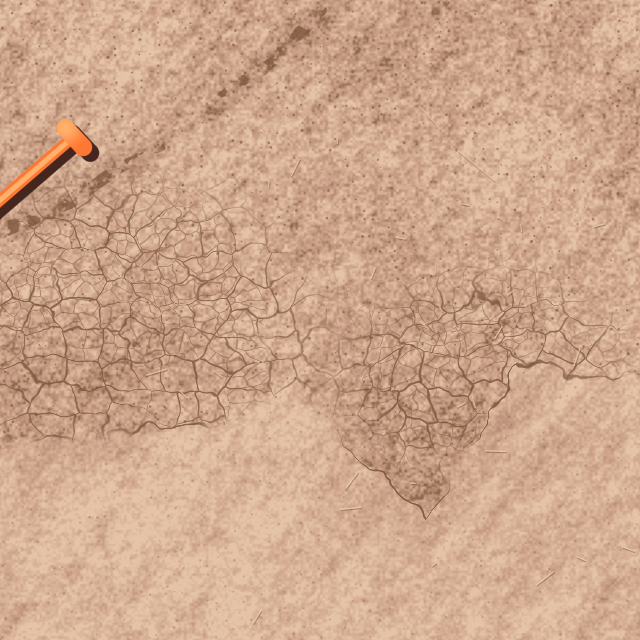
Reproduce this texture procedurally as a Shadertoy shader.

```glsl
// Dry, sun-baked dirt: cracked crust above raked sand, with straw and an orange mallet.
const vec3 SHADOW_SOIL = vec3(0.57, 0.42, 0.31);
const vec3 DARK_SOIL = vec3(0.73, 0.57, 0.47);
const vec3 MID_SOIL = vec3(0.81, 0.65, 0.55);
const vec3 LIGHT_SOIL = vec3(0.87, 0.73, 0.62);
const vec3 CRACK = vec3(0.47, 0.32, 0.23);
const vec3 STRAW = vec3(0.93, 0.81, 0.64);
const vec3 ORANGE = vec3(1.0, 0.47, 0.2);
const vec3 PEACH = vec3(1.0, 0.7, 0.42);
const vec2 LIGHT_STEP = vec2(-0.0035, 0.0035);
const float BASE_TONE = 0.66;
const float GRAIN = 0.62;
const float RELIEF = 1.5;
const float COARSE_CELLS = 19.0;
const float FINE_CELLS = 38.0;
const int STRAWS = 30;

float hash(vec2 p) {
    vec3 q = fract(vec3(p.xyx) * 0.1031);
    q += dot(q, q.yzx + 33.33);
    return fract((q.x + q.y) * q.z);
}
vec2 hash2(vec2 p) { return vec2(hash(p), hash(p + 57.3)); }

float noise(vec2 p) {
    vec2 i = floor(p), f = fract(p);
    f = f * f * (3.0 - 2.0 * f);
    return mix(mix(hash(i), hash(i + vec2(1, 0)), f.x),
               mix(hash(i + vec2(0, 1)), hash(i + 1.0), f.x), f.y);
}

float fbm(vec2 p) {
    float sum = 0.0, amp = 0.533;
    for (int i = 0; i < 4; i++) {
        sum += amp * noise(p);
        p = mat2(1.6, 1.2, -1.2, 1.6) * p + 17.0;
        amp *= 0.5;
    }
    return sum;
}

// Distance to the border between the two nearest cell centres
float cellEdge(vec2 p) {
    vec2 a = vec2(9.0), b = a;
    for (int k = 0; k < 9; k++) {
        vec2 c = floor(p) + vec2(k % 3 - 1, k / 3 - 1);
        vec2 r = c + 0.1 + 0.8 * hash2(c) - p;
        if (dot(r, r) < dot(a, a)) { b = a; a = r; }
        else if (dot(r, r) < dot(b, b)) b = r;
    }
    return 0.5 * (dot(b, b) - dot(a, a)) / max(length(b - a), 0.001);
}

float segment(vec2 p, vec2 a, vec2 b) {
    vec2 d = b - a;
    return length(p - a - d * clamp(dot(p - a, d) / dot(d, d), 0.0, 1.0));
}

float cover(float d, float width) {
    float aa = 0.8 / iResolution.y;
    return 1.0 - smoothstep(width - aa, width + aa, d);
}

float blob(vec2 p, vec2 center, vec2 size) {
    return 1.0 - smoothstep(0.5, 1.15, length((p - center) / size));
}

vec3 soil(float tone) {
    float t = clamp(tone, 0.0, 1.15) * 3.0;
    return mix(SHADOW_SOIL, DARK_SOIL, min(t, 1.0))
         + (MID_SOIL - DARK_SOIL) * clamp(t - 1.0, 0.0, 1.0)
         + (LIGHT_SOIL - MID_SOIL) * max(t - 2.0, 0.0);
}

void mainImage(out vec4 fragColor, in vec2 fragCoord) {
    vec2 p = fragCoord / iResolution.xy;
    vec2 warp = vec2(fbm(p * 14.0), fbm(p * 14.0 + 40.0)) - 0.5;

    // Crust outline: sloping edge on the left, pointed wedge on the right
    vec2 e = p + warp * 0.07;
    float wedge = 0.2 + abs(e.x - 0.665) * (e.x < 0.665 ? 0.9 : 1.5);
    float ledge = e.y - min(min(0.29 + 0.18 * e.x, wedge), 0.418);
    float crust = smoothstep(-0.015, 0.015, ledge);

    // Broad tone, raked streaks, wheel tracks, grain and slanted light
    vec2 rake = mat2(0.8, 0.6, -0.6, 0.8) * p;
    float tone = BASE_TONE + 0.17 * (1.0 - crust) + 0.75 * (fbm(p * 5.0 + 3.0) - 0.5);
    tone += (fbm(rake * vec2(42, 5)) - 0.5) * mix(0.65, 0.3, crust);
    tone += 0.8 * (fbm(rake.yx * vec2(4, 75)) - 0.5) * blob(p, vec2(0.05, 0.95), vec2(0.4, 0.17));
    float slope = fbm(p * 34.0) - fbm((p + LIGHT_STEP) * 34.0);
    float grit = GRAIN * (noise(p * 235.0) - 0.5) + 0.7 * (fbm(p * vec2(75, 95)) - 0.5);
    tone += mix(0.75, 1.1, crust) * (RELIEF * slope + grit);
    tone += 0.14 * blob(p, vec2(0.72, 0.68), vec2(0.25, 0.2));
    tone -= 0.16 * blob(p, vec2(0.67, 0.31), vec2(0.13)) * crust;

    // Old rut with broken clods
    vec2 r = p + warp * 0.03;
    float rut = min(segment(r, vec2(0.5, 0.98), vec2(0.33, 0.83)), segment(r, vec2(0.25, 0.77), vec2(0.0, 0.63)));
    tone -= 0.28 * (1.0 - smoothstep(0.0, 0.04, rut));
    float clods = smoothstep(0.52, 0.66, fbm(p * 55.0 + 5.0)) * cover(rut, 0.009);
    vec3 col = mix(soil(tone), CRACK, 0.75 * clods);

    // Two sizes of shrinkage cracks, broken up by noise
    float dry = max(blob(p, vec2(0.2, 0.49), vec2(0.36, 0.27)), blob(p, vec2(0.76, 0.41), vec2(0.28, 0.2))) * crust;
    vec2 c = (p + warp * 0.045 + 0.004 * noise(p * 90.0)) * vec2(1.0, 1.2);
    float gaps = noise(p * 17.0 + 8.0);
    float crack = cover(cellEdge(c * COARSE_CELLS) / COARSE_CELLS, 0.0004 + 0.0016 * gaps) * smoothstep(0.15, 0.55, gaps + 0.3 * dry);
    float fine = cover(cellEdge(c * FINE_CELLS) / FINE_CELLS, 0.0009) * smoothstep(0.4, 0.65, noise(p * 13.0));
    col = mix(col, CRACK, 0.8 * max(crack, 0.65 * fine) * dry);

    // Shaded ledge along the crust
    float lip = smoothstep(0.3, 0.6, noise(p * 11.0 + 2.0)) * (1.0 - blob(p, vec2(0.46, 0.38), vec2(0.12)));
    col = mix(col, CRACK, 0.85 * lip * cover(abs(ledge), 0.001 + 0.002 * gaps));

    // Small dark pits
    vec2 g = p * 75.0, id = floor(g);
    float pit = length(fract(g) - 0.25 - 0.5 * hash2(id)) / 75.0;
    col = mix(col, CRACK, step(0.72, hash(id + 11.0)) * mix(0.3, 0.65, crust) * cover(pit, 0.0022 * hash(id + 23.0)));

    // Scattered straw with thin shadows
    for (int i = 0; i < STRAWS; i++) {
        vec2 k = vec2(i, 7), a = hash2(k) * 0.8 + vec2(0.22, 0.03);
        vec2 b = a + normalize(hash2(k + 90.0) - 0.5) * mix(0.006, 0.035, hash(k + 31.0));
        if (i == 0) { a = vec2(0.715, 0.765); b = vec2(0.772, 0.718); }
        col = mix(col, CRACK, 0.55 * cover(segment(p + vec2(-0.001, 0.002), a, b), 0.0009));
        col = mix(col, STRAW, 0.85 * cover(segment(p, a, b), 0.0009));
    }

    // Mallet: shadow first, then the tool
    vec2 grip = vec2(-0.02, 0.67), neck = vec2(0.105, 0.778), top = vec2(0.102, 0.8), face = vec2(0.13, 0.77);
    for (int i = 0; i < 2; i++) {
        vec2 m = p - float(1 - i) * vec2(0.011, -0.009);
        float shine = i * 2 > 1 ? 1.0 : 0.0;
        vec3 body = mix(vec3(0.27, 0.15, 0.12), mix(ORANGE, PEACH, cover(segment(m, grip, neck), 0.004)), shine);
        col = mix(col, body, cover(segment(m, grip, neck), 0.009));
        body = mix(body, mix(PEACH, ORANGE, smoothstep(0.0, 0.04, length(m - top))), shine);
        col = mix(col, body, cover(segment(m, top, face), 0.014));
    }
    fragColor = vec4(clamp(col, 0.0, 1.0), 1.0);
}
```
